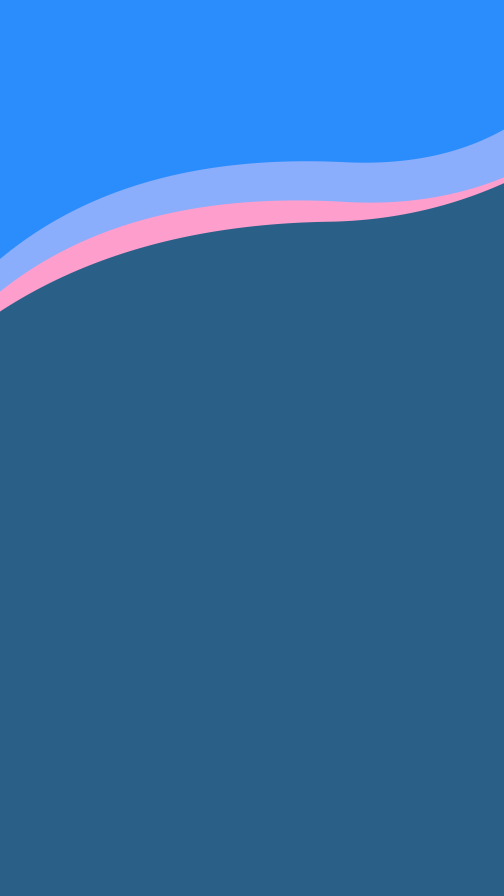
This background is drawn by a Shadertoy shader. Its source:

```glsl
const vec3 SKY = vec3(0.169, 0.549, 0.988);
const vec3 PERIWINKLE = vec3(0.541, 0.680, 0.990);
const vec3 PINK = vec3(0.995, 0.620, 0.804);
const vec3 NAVY = vec3(0.165, 0.373, 0.529);

// Height at x of a quadratic Bezier whose x runs steadily from start to end
float bezierHeight(float x, vec2 start, vec2 control, vec2 end) {
    float bend = start.x - 2.0 * control.x + end.x;
    float run = control.x - start.x;
    float dx = x - start.x;
    float t = dx / (run + sqrt(max(run * run + bend * dx, 0.0)));
    return mix(mix(start.y, control.y, t), mix(control.y, end.y, t), t);
}

// Two Bezier arcs meeting at the joint, from the left edge to the right edge
float waveHeight(float x, float leftY, vec2 leftControl, vec2 joint,
                 vec2 rightControl, float rightY) {
    return x < joint.x
        ? bezierHeight(x, vec2(0.0, leftY), leftControl, joint)
        : bezierHeight(x, joint, rightControl, vec2(1.0, rightY));
}

// Smooth coverage of the area below a height
float below(float y, float height) {
    float signedGap = height - y;
    float pixel = length(vec2(dFdx(signedGap), dFdy(signedGap)));
    return clamp(signedGap / max(pixel, 1e-5) + 0.5, 0.0, 1.0);
}

void mainImage(out vec4 fragColor, in vec2 fragCoord) {
    vec2 uv = fragCoord / iResolution.xy;

    // Upper edges of the stacked waves
    float upper = waveHeight(uv.x, 0.7109, vec2(0.2546, 0.8307),
        vec2(0.683, 0.8190), vec2(0.868, 0.8138), 0.8555);
    float middle = waveHeight(uv.x, 0.6745, vec2(0.2546, 0.7891),
        vec2(0.683, 0.7747), vec2(0.8565, 0.7689), 0.8021);
    float lower = waveHeight(uv.x, 0.6523, vec2(0.266, 0.7500),
        vec2(0.660, 0.7526), vec2(0.840, 0.7552), 0.7956);

    // Layers from back to front
    vec3 color = mix(SKY, PERIWINKLE, below(uv.y, upper));
    color = mix(color, PINK, below(uv.y, middle));
    color = mix(color, NAVY, below(uv.y, lower));

    fragColor = vec4(color, 1.0);
}
```
